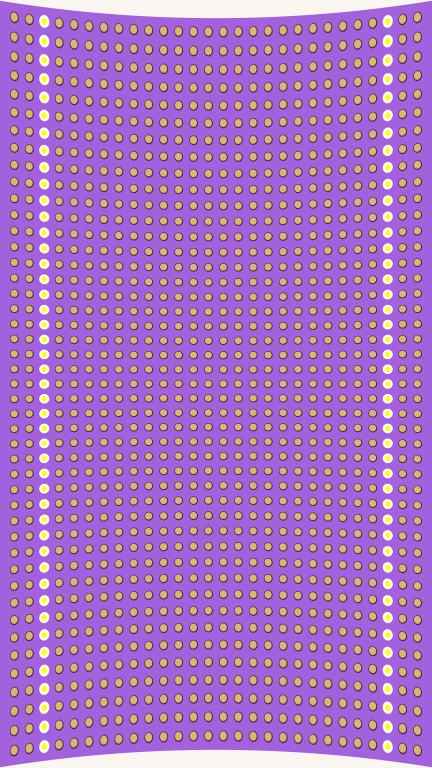
Reproduce this pattern procedurally as a Shadertoy shader.

```glsl
// Row index at a given height: inverts y = 0.961 k + 0.000228 k^3
float rowAt(float y) {
    float k = y;
    for (int i = 0; i < 5; i++) {
        float k2 = k * k;
        k -= (0.961 * k + 0.000228 * k * k2 - y) / (0.961 + 0.000684 * k2);
    }
    return k;
}

// Antialiased coverage of the region where d < 0
float fill(float d, float pixel) {
    return clamp(0.5 - d / pixel, 0.0, 1.0);
}

void mainImage(out vec4 fragColor, in vec2 fragCoord) {
    const vec3 white = vec3(0.98, 0.97, 0.95);
    const vec3 purple = vec3(0.64, 0.38, 0.87);
    vec2 uv = fragCoord / iResolution.xy - 0.5;
    float pixel = 28.93 / iResolution.x;

    // One unit is a column pitch; the height grows toward both sides
    vec2 p = uv * vec2(28.93, 51.43);
    p.y /= 1.0 + 0.19 * uv.x * uv.x;
    vec3 color = mix(white, purple, fill(abs(p.y) - 24.5, pixel));

    // Nearest dot in 28 columns and 45 rows
    float k = rowAt(p.y);
    float column = clamp(floor(p.x) + 0.5, -13.5, 13.5);
    float row = clamp(round(k), -22.0, 22.0);
    vec2 local = vec2(p.x - column, (k - row) * 1.04);
    float r = length(local);

    if (abs(column) == 11.5) {
        // Bright column: yellow core in a white disc
        color = mix(color, vec3(1.0), fill(r - 0.335, pixel));
        color = mix(color, vec3(1.0, 1.0, 0.1), fill(r - 0.185, pixel));
    } else {
        // Tan dot with a dark rim, slightly heavier at the lower right
        float inner = length(local - vec2(-0.012, 0.015));
        color = mix(color, vec3(0.28, 0.14, 0.28), fill(r - 0.295, pixel));
        color = mix(color, vec3(0.84, 0.72, 0.44), fill(inner - 0.24, pixel));
    }
    fragColor = vec4(color, 1.0);
}
```
